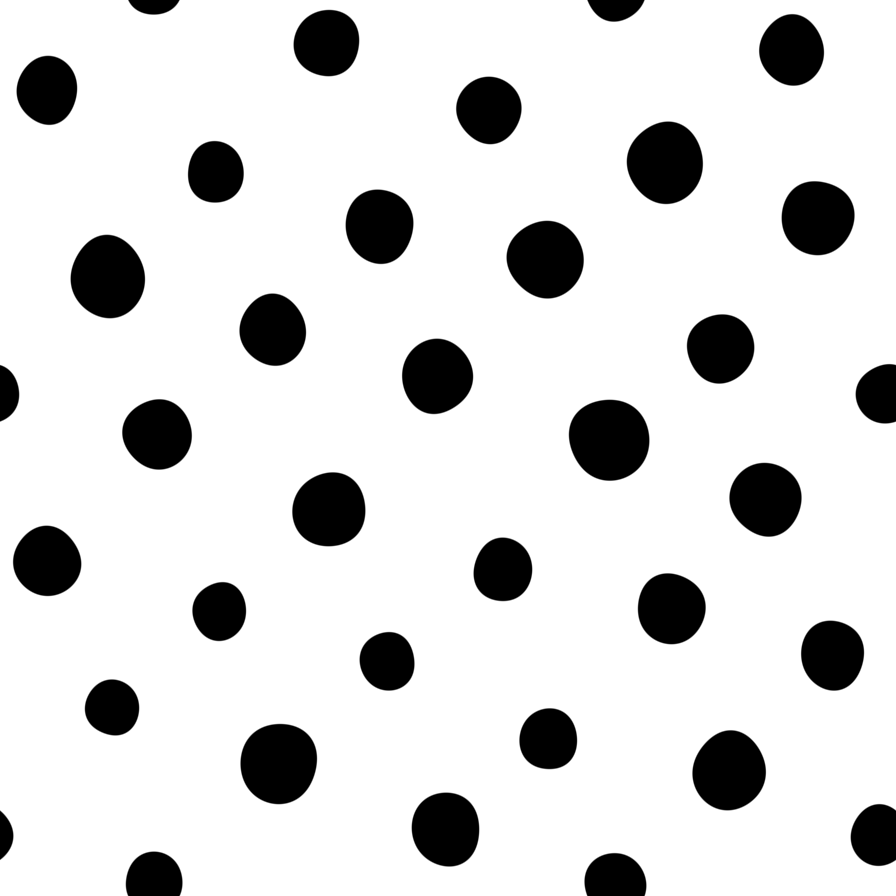
Give the GLSL for this pattern, as a three.js fragment shader.

```glsl
// Hand-cut black dots scattered on white, as a seamless tile.
// Dots sit on a slanted, nearly hexagonal lattice of 32 points that closes on
// the unit square; hashes vary each dot's place, size and wobbly outline.

varying vec2 vUv;

const vec3 PAPER = vec3(1.0);
const vec3 INK = vec3(0.0);

const float STEP_LONG = 6.0;      // lattice steps along the main axis per tile
const float STEP_SLANT = 2.0;     // lattice steps along the other axis per tile
const float DOT_COUNT = STEP_LONG * STEP_LONG - STEP_SLANT * STEP_SLANT;
const vec2 ORIGIN = vec2(0.26, 0.182); // slides the lattice under the tile

const float JITTER = 0.021;       // largest shift from the lattice point
const float RADIUS_MIN = 0.0305;
const float RADIUS_MAX = 0.0455;
const float TALLNESS = 1.05;      // mean height to width
const float TALL_VARIATION = 0.06;
const vec3 WOBBLE = vec3(0.018, 0.017, 0.010); // outline waves 2, 3 and 4
const float EDGE = 0.001;         // half width of the smoothed rim
const float TAU = 6.2831853;

// Four random values from a whole-number key
vec4 hash4(vec2 key, float seed) {
  vec4 p = fract(vec4(key.xyx, key.y + seed) * vec4(0.1031, 0.1030, 0.0973, 0.1099) + seed * 0.137);
  p += dot(p, p.wzxy + 33.33);
  return fract((p.xxyz + p.yzzw) * p.zywx);
}

// Approximate signed distance to the dot of one lattice cell
float dotDistance(vec2 uv, vec2 cell) {
  // Lattice position in whole units of 1 / DOT_COUNT, wrapped for the key
  vec2 site = STEP_LONG * cell - STEP_SLANT * cell.yx;
  vec2 key = floor(mod(site + 0.5, DOT_COUNT));
  vec4 place = hash4(key, 1.0);
  vec4 shape = hash4(key, 7.0);

  // Shift the centre within a small disc
  float turn = TAU * place.x;
  vec2 centre = site / DOT_COUNT + JITTER * sqrt(place.y) * vec2(cos(turn), sin(turn));
  float radius = mix(RADIUS_MIN, RADIUS_MAX, place.z);

  // Stretch into a slightly tall oval, then wave the outline
  float tall = sqrt(TALLNESS + TALL_VARIATION * (2.0 * place.w - 1.0));
  vec2 q = (uv - centre) * vec2(tall, 1.0 / tall);
  float angle = atan(q.y, q.x + 1e-7);
  vec3 waves = sin(angle * vec3(2.0, 3.0, 4.0) + TAU * shape.xyz);
  float outline = radius * (1.0 + dot(WOBBLE, waves));
  return length(q) - outline;
}

void main() {
  // Skewed lattice coordinates; whole steps per tile keep the edges joined
  vec2 uv = vUv + ORIGIN;
  vec2 lattice = STEP_LONG * uv + STEP_SLANT * uv.yx;
  vec2 nearest = floor(lattice + 0.5);

  float d = 1.0;
  for (int j = -1; j <= 1; j++) {
    for (int i = -1; i <= 1; i++) {
      d = min(d, dotDistance(uv, nearest + vec2(float(i), float(j))));
    }
  }

  float ink = 1.0 - smoothstep(-EDGE, EDGE, d);
  gl_FragColor = vec4(mix(PAPER, INK, ink), 1.0);
}
```
